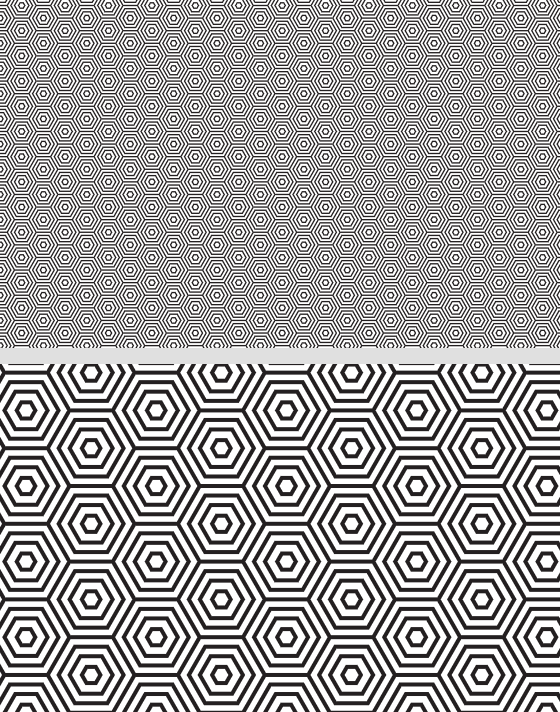
Top, the full canvas; bottom, a detail of the centre.
Reproduce this pattern procedurally as a Shadertoy shader.

```glsl
// Honeycomb of flat-topped hexagons filled with concentric dark outlines on white.

const float HALF_SQRT3 = 0.8660254;
const vec2 PITCH = vec2(0.06237, 0.0724);  // column and row spacing, in canvas heights
const vec2 FIRST_CENTRE = vec2(0.0, 0.0068);
const float BORDER = 0.5;                  // cell border radius, in row spacings
const float RING_STEP = 0.126;             // inset from one outline to the next
const float OUTER_RINGS = 2.0;             // evenly stepped outlines inside the border
const float CORE_RADIUS = 0.107;           // smallest outline
const float LINE_WIDTH = 0.053;
const vec3 INK = vec3(0.137, 0.122, 0.125);
const vec3 PAPER = vec3(1.0);

// Offset from the nearest centre of a rectangular grid
vec2 gridOffset(vec2 p, vec2 period) {
    return p - period * floor(p / period + 0.5);
}

// Offset from the nearest centre of a hexagonal grid with unit row spacing
vec2 hexOffset(vec2 p) {
    vec2 period = vec2(2.0 * HALF_SQRT3, 1.0);
    vec2 even = gridOffset(p, period);
    vec2 odd = gridOffset(p - 0.5 * period, period);
    return dot(even, even) < dot(odd, odd) ? even : odd;
}

// Hexagonal radius: 0 at the centre, BORDER on the cell border
float hexRadius(vec2 p) {
    p = abs(p);
    return max(p.y, dot(p, vec2(HALF_SQRT3, 0.5)));
}

// Share of a pixel covered by a line whose axis lies at the given distance
float lineCoverage(float dist, float width, float pixel) {
    float upper = min(dist + 0.5 * pixel, 0.5 * width);
    float lower = max(dist - 0.5 * pixel, -0.5 * width);
    return clamp((upper - lower) / pixel, 0.0, 1.0);
}

// Distance to the nearest outline: rings stepped inward from the border, then the core
float ringDistance(float radius, float stepSize) {
    float inset = BORDER - radius;
    float ring = clamp(floor(inset / stepSize + 0.5), 0.0, OUTER_RINGS);
    return min(abs(inset - ring * stepSize), abs(radius - CORE_RADIUS));
}

void mainImage(out vec4 fragColor, in vec2 fragCoord) {
    // Scale so that rows are one unit apart and hexagons become regular
    vec2 canvas = fragCoord / iResolution.y;
    vec2 p = (canvas - FIRST_CENTRE) / PITCH * vec2(HALF_SQRT3, 1.0);
    float pixel = 1.0 / (iResolution.y * PITCH.y);

    float radius = hexRadius(hexOffset(p));
    float ink = lineCoverage(ringDistance(radius, RING_STEP), LINE_WIDTH, pixel);
    fragColor = vec4(mix(PAPER, INK, ink), 1.0);
}
```
